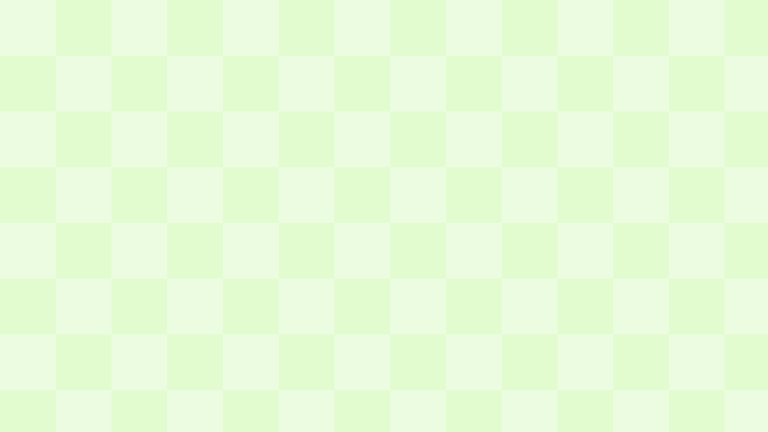
Give the GLSL for this pattern, as a Shadertoy shader.

```glsl
#define CELLS_DOWN 7.75
#define PALE_GREEN vec3(0.925, 0.988, 0.882)
#define SOFT_GREEN vec3(0.886, 0.988, 0.812)

// Square wave of period 2: +1 in even cells, -1 in odd cells, smoothed at the edges
vec2 cellSign(vec2 p, float pixel) {
    vec2 edgeDistance = 0.5 - abs(mod(p + 0.5, 2.0) - 1.0);
    return clamp(2.0 * edgeDistance / pixel, -1.0, 1.0);
}

void mainImage(out vec4 fragColor, in vec2 fragCoord) {
    // Cell units, counted from the top left corner
    float pixel = CELLS_DOWN / iResolution.y;
    vec2 cell = vec2(fragCoord.x, iResolution.y - fragCoord.y) * pixel;

    // The product of both axes alternates the squares
    vec2 sides = cellSign(cell, pixel);
    float checker = 0.5 + 0.5 * sides.x * sides.y;

    fragColor = vec4(mix(SOFT_GREEN, PALE_GREEN, checker), 1.0);
}
```
